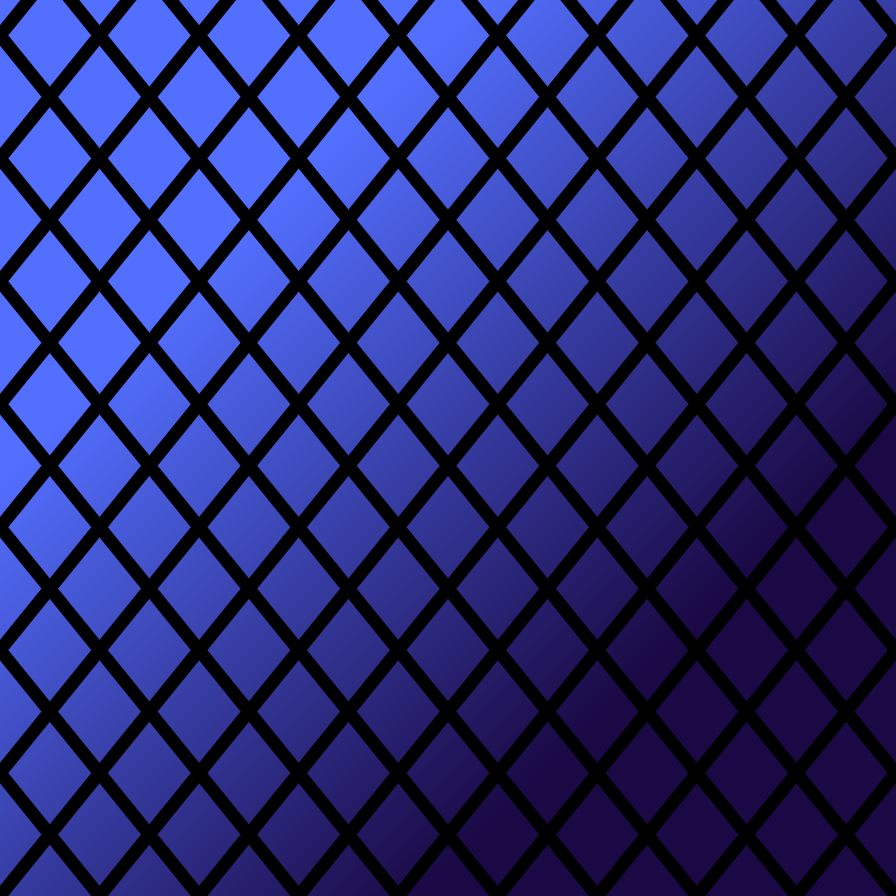
This pattern is drawn by a Shadertoy shader. Its source:

```glsl
// Black diamond lattice over a diagonal gradient from bright blue to deep violet.

// Distance to the nearest line of either diagonal family, in canvas units.
float latticeDistance(vec2 p) {
    float angle = radians(51.0);
    float spacing = sin(angle) / 9.0; // nine diamonds across
    vec2 across = vec2(sin(angle), cos(angle));
    vec2 q = vec2(dot(p, across), dot(p, across * vec2(1.0, -1.0))) / spacing;
    vec2 d = abs(q - round(q)) * spacing;
    return min(d.x, d.y);
}

void mainImage(out vec4 fragColor, in vec2 fragCoord) {
    vec2 uv = fragCoord / iResolution.y;
    float pixel = 1.0 / iResolution.y;

    // Diagonal gradient, flat in the upper left and lower right corners
    float shade = clamp(0.5 + (uv.x - uv.y) / 0.94, 0.0, 1.0);
    vec3 color = mix(vec3(0.325, 0.435, 1.0), vec3(0.102, 0.035, 0.27), shade);

    // Black bars with smoothed edges
    float halfWidth = 0.0072;
    float edge = 0.7 * pixel;
    color *= smoothstep(halfWidth - edge, halfWidth + edge, latticeDistance(uv));

    fragColor = vec4(color, 1.0);
}
```
